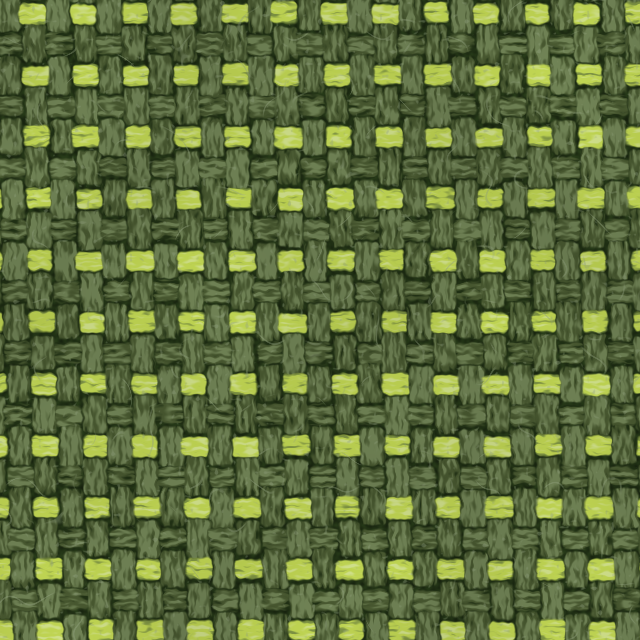
A WebGL 1 fragment shader for this texture:

```glsl
precision highp float;
uniform vec2 u_resolution;

// Layout, in canvas units; each repeat holds two warp and two weft threads
const vec2 REPEATS = vec2(12.72, 10.36);
const vec2 FIRST_DASH = vec2(0.052, 0.021);  // from the upper left
const float LEAN = 0.027;
const vec2 WARP_EXTENT = vec2(0.0183, 0.0290);
const vec2 WEFT_EXTENT = vec2(0.0205, 0.0160);
const float CORNER = 0.007;
const float SOFTNESS = 0.0022;

// Wear and variation
const float SHIFT = 0.0034;
const float SIZE_SPREAD = 0.18;
const float WOBBLE = 0.0032;
const float FIBRE_CONTRAST = 0.75;
const float FUZZ = 0.38;

// Colours
const vec3 GAP = vec3(0.12, 0.18, 0.075);
const vec3 MOSS = vec3(0.27, 0.33, 0.18);
const vec3 SAGE = vec3(0.42, 0.49, 0.32);
const vec3 OLIVE = vec3(0.47, 0.55, 0.25);
const vec3 LIME = vec3(0.72, 0.80, 0.31);
const vec3 PALE = vec3(0.78, 0.84, 0.52);
const vec3 LINT = vec3(0.56, 0.62, 0.49);

const float PI = 3.14159;

vec2 hash2(vec2 p) {
  vec3 h = fract(vec3(p.xyx) * vec3(0.1031, 0.1030, 0.0973));
  h += dot(h, h.yzx + 33.33);
  return fract((h.xx + h.yz) * h.zy);
}

float gradientDot(vec2 corner, vec2 offset) {
  float angle = 2.0 * PI * hash2(corner).x;
  return dot(vec2(cos(angle), sin(angle)), offset);
}

float gradientNoise(vec2 p) {
  vec2 i = floor(p);
  vec2 f = p - i;
  vec2 w = f * f * f * (f * (f * 6.0 - 15.0) + 10.0);
  vec2 e = vec2(0.0, 1.0);
  float low = mix(gradientDot(i, f), gradientDot(i + e.yx, f - e.yx), w.x);
  float high = mix(gradientDot(i + e, f - e), gradientDot(i + e.yy, f - e.yy), w.x);
  return mix(low, high, w.y);
}

float roundedBox(vec2 p, vec2 extent, float radius) {
  vec2 d = abs(p) - extent + radius;
  return length(max(d, 0.0)) + min(max(d.x, d.y), 0.0) - radius;
}

// Yarn surface: x runs along the thread, y across it, both -1 to 1 in a
float yarnTone(vec2 along, vec2 a, float warp, vec2 rnd) {
  vec2 seed = rnd * 71.0;
  float waver = gradientNoise(vec2(along.x * 45.0, 0.5) + seed);
  float y = a.y + 0.45 * waver;
  float ply = mix(0.5 - 0.5 * cos(2.0 * PI * y), 0.5 + 0.5 * cos(3.0 * PI * y), warp);
  float fibre = gradientNoise(along * vec2(45.0, 170.0) + seed);
  float crown = 1.0 - 0.30 * a.y * a.y - 0.30 * pow(abs(a.x), 4.0);
  return 0.66 * crown + (0.12 + 0.16 * rnd.x) * (ply - 0.5)
       + FIBRE_CONTRAST * fibre + 0.22 * (rnd.y - 0.5);
}

vec3 greenYarn(float tone) {
  vec3 shade = mix(GAP, MOSS, smoothstep(0.0, 0.36, tone));
  return mix(shade, SAGE, smoothstep(0.38, 0.78, tone));
}

vec3 limeYarn(float tone) {
  vec3 shade = mix(OLIVE, LIME, smoothstep(0.10, 0.45, tone));
  return mix(shade, PALE, smoothstep(0.60, 1.0, tone));
}

void main() {
  vec2 uv = gl_FragCoord.xy / u_resolution;
  vec2 p = vec2(uv.x, 1.0 - uv.y) - FIRST_DASH;
  p.x -= LEAN * p.y;

  float soft = max(SOFTNESS, 0.75 / min(u_resolution.x, u_resolution.y));
  vec2 pitch = 0.5 / REPEATS;
  vec2 nearest = floor(p / pitch + 0.5);
  vec2 ragged = WOBBLE * vec2(gradientNoise(uv * 85.0), gradientNoise(uv * 85.0 + 37.0));

  vec3 color = GAP * (1.0 + 0.5 * gradientNoise(uv * 120.0));

  // Plain weave: warp and weft take turns on top
  for (int j = -1; j <= 1; j++) {
    for (int i = -1; i <= 1; i++) {
      vec2 cell = nearest + vec2(float(i), float(j));
      vec2 rnd = hash2(cell + 57.0);
      vec2 sizeRnd = hash2(cell + 113.0);
      float warp = mod(cell.x + cell.y, 2.0);
      float isLime = (1.0 - warp) * (1.0 - mod(cell.y, 2.0));

      vec2 local = p - cell * pitch - SHIFT * (rnd - 0.5) + ragged;
      vec2 extent = mix(WEFT_EXTENT, WARP_EXTENT, warp);
      extent *= 1.0 + SIZE_SPREAD * (sizeRnd - 0.5);
      float cover = 1.0 - smoothstep(-soft, soft, roundedBox(local, extent, CORNER));

      vec2 along = mix(local, local.yx, warp);
      vec2 a = along / mix(extent, extent.yx, warp);
      float tone = yarnTone(along, a, warp, rnd);
      tone -= 0.08 * (1.0 - warp) * (1.0 - isLime);
      color = mix(color, mix(greenYarn(tone), limeYarn(tone), isLime), cover);
    }
  }

  // Loose hairs and small pale flecks of lint
  float ridge = abs(gradientNoise(uv * 17.0 + 5.0));
  float hair = (1.0 - smoothstep(0.008, 0.03, ridge))
             * smoothstep(0.12, 0.35, gradientNoise(uv * 23.0 + 19.0));
  float fleck = smoothstep(0.30, 0.55, gradientNoise(uv * 105.0 + 61.0));
  color = mix(color, LINT, FUZZ * max(hair, fleck));

  // Slow drift in brightness over the cloth
  color *= 1.0 + 0.08 * gradientNoise(uv * 5.0);
  gl_FragColor = vec4(color, 1.0);
}
```
